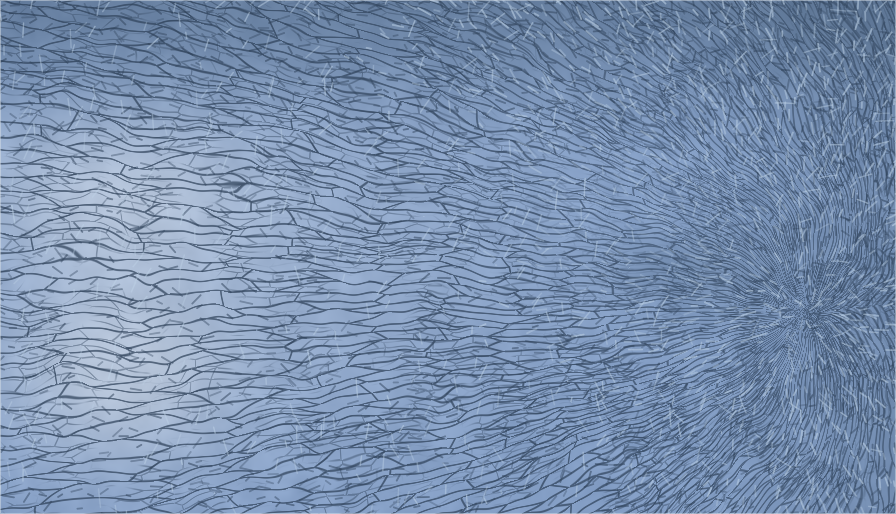
Write a WebGL 2 fragment shader that draws this texture.

```glsl
#version 300 es
precision highp float;
// Shattered blue glass: fine dark cracks fanning left from a focus at the right, with pale glints.

uniform vec2 u_resolution;
out vec4 fragColor;

const vec2 FOCUS = vec2(1.57, 0.405);  // in canvas heights
const float BEND = 0.4;                // 0 gives straight rays, 1 gives level lines
const vec3 GLASS = vec3(0.515, 0.62, 0.775);
const vec3 HAZE = vec3(0.75, 0.80, 0.87);
const vec3 SHADE = vec3(0.36, 0.455, 0.575);
const vec3 CRACK = vec3(0.18, 0.255, 0.35);
const vec3 GLINT = vec3(0.74, 0.82, 0.90);

vec2 hash2(vec2 p) {
  vec3 q = fract(vec3(p.xyx) * vec3(0.1031, 0.1030, 0.0973));
  q += dot(q, q.yzx + 33.33);
  return fract((q.xx + q.yz) * q.zy);
}

float noise(vec2 p) {
  vec2 i = floor(p), f = fract(p);
  f = f * f * (3.0 - 2.0 * f);
  return mix(mix(hash2(i).x, hash2(i + vec2(1, 0)).x, f.x),
             mix(hash2(i + vec2(0, 1)).x, hash2(i + 1.0).x, f.x), f.y);
}

float fbm(vec2 p) {
  return 0.55 * noise(p) + 0.3 * noise(p * 2.1 + 7.0) + 0.15 * noise(p * 4.3 + 19.0);
}

// Soft blob, 1 at its centre
float blob(vec2 p, vec2 centre, vec2 radius) {
  vec2 d = (p - centre) / radius;
  return exp(-dot(d, d));
}

// Coverage of a line of the given half width
float ink(float dist, float halfWidth, float px) {
  return 1.0 - smoothstep(halfWidth - 0.6 * px, halfWidth + 0.6 * px, dist);
}

// Curved rays: a fractional power of the plane around the focus
vec2 fanCoords(vec2 z, float radius) {
  float a = BEND * atan(z.y, z.x);
  return pow(radius, BEND) * vec2(cos(a), sin(a));
}

// Distance to the border of stretched cells, in canvas units
float cellEdge(vec2 w, vec2 freq, float stretch) {
  vec2 q = w * freq, cell = floor(q), near = vec2(9.0), next = vec2(9.0);
  for (int j = -1; j <= 1; j++)
    for (int i = -1; i <= 1; i++) {
      vec2 c = cell + vec2(i, j);
      vec2 d = c + 0.1 + 0.8 * hash2(c + 211.0) - q;
      if (dot(d, d) < dot(near, near)) { next = near; near = d; }
      else if (dot(d, d) < dot(next, next)) next = d;
    }
  vec2 n = normalize(next - near + 1e-5);
  return dot(0.5 * (near + next), n) / (length(n * freq) * stretch);
}

// Scattered short strokes about a main angle; density is the share of filled cells
float strokes(vec2 p, float freq, float angle, float spread, float density, float halfWidth, float px) {
  vec2 q = p * freq, cell = floor(q);
  float cover = 0.0;
  for (int j = -1; j <= 1; j++)
    for (int i = -1; i <= 1; i++) {
      vec2 c = cell + vec2(i, j), rnd = hash2(c + freq), pick = hash2(c + 57.0 + freq);
      float a = angle + spread * (pick.y - 0.5);
      vec2 dir = vec2(cos(a), sin(a)), d = q - c - rnd;
      float len = 0.2 + 0.45 * rnd.x;
      d -= dir * clamp(dot(d, dir), -len, len);
      float on = step(pick.x, density) * (0.5 + 0.5 * rnd.y);
      cover = max(cover, on * ink(length(d) / freq, halfWidth, px));
    }
  return cover;
}

// Smooth light behind the cracks
vec3 backdrop(vec2 uv) {
  float haze = 0.75 * blob(uv, vec2(0.13, 0.27), vec2(0.13, 0.18))
             + 0.6 * blob(uv, vec2(0.12, 0.62), vec2(0.16, 0.17))
             + 0.3 * blob(uv, vec2(0.32, 0.5), vec2(0.3, 0.4));
  float shade = 0.75 * smoothstep(0.68, 1.05, uv.y)
              + 0.4 * smoothstep(0.72, 1.05, uv.x)
              + 0.35 * blob(uv, vec2(0.78, 0.47), vec2(0.1, 0.08));
  vec3 col = mix(GLASS, HAZE, min(haze, 0.85));
  return mix(col, SHADE, min(shade, 0.9));
}

void main() {
  float px = 1.0 / u_resolution.y;
  vec2 p = gl_FragCoord.xy * px, uv = gl_FragCoord.xy / u_resolution;

  // Wavy fan around the focus
  vec2 warp = vec2(fbm(p * 7.0), fbm(p * 7.0 + 31.0)) - 0.5;
  vec2 z = p + 0.05 * warp - FOCUS;
  z.x = -z.x;
  float radius = sqrt(dot(z, z) + 0.035);
  float stretch = BEND * pow(radius, BEND - 1.0);
  vec2 w = fanCoords(z, radius);
  float ray = -(1.0 - BEND) * atan(z.y, z.x);

  // Regions: clear fan, crushed upper right, patchy debris
  float clearFan = blob(uv, vec2(0.68, 0.58), vec2(0.13, 0.13));
  float crushed = smoothstep(0.45, 0.85, uv.x + 0.35 * (uv.y - 0.5));
  float patches = smoothstep(0.36, 0.6, fbm(p * 13.0 + 3.0));
  float topBand = smoothstep(0.6, 0.95, uv.y);

  // Long cracks, then finer branches
  float longCrack = ink(cellEdge(w, vec2(17.0, 115.0), stretch), 0.0016, px);
  float branch = ink(cellEdge(w + 3.0, vec2(48.0, 165.0), stretch), 0.0013, px);
  branch *= patches * (1.0 - 0.7 * clearFan);
  float chips = strokes(p, 52.0, ray, 1.8, 0.3 + 0.25 * topBand + 0.2 * crushed, 0.0018, px);
  chips *= 1.0 - 0.8 * clearFan;

  vec3 col = backdrop(uv) + 0.07 * (fbm(p * 22.0) - 0.5);
  col = mix(col, CRACK, 0.72 * longCrack * (1.0 - 0.25 * crushed));
  col = mix(col, CRACK, 0.42 * branch);
  col = mix(col, CRACK, 0.55 * chips);

  // Pale glints: across the cracks at left, along the rays at right
  float across = strokes(p, 36.0, ray + 1.4, 1.2, 0.16 + 0.12 * patches, 0.0014, px);
  float along = strokes(p, 46.0, -atan(z.y, z.x), 0.9, 0.65 * crushed, 0.0017, px);
  col = mix(col, GLINT, 0.55 * across);
  col = mix(col, GLINT, 0.6 * along * (1.0 - 0.6 * clearFan));

  // Thin pale rim
  vec2 border = min(uv, 1.0 - uv) * u_resolution * px;
  col = mix(col, vec3(0.85, 0.88, 0.91), 0.5 * ink(min(border.x, border.y), 0.002, px));
  fragColor = vec4(clamp(col, 0.0, 1.0), 1.0);
}
```
